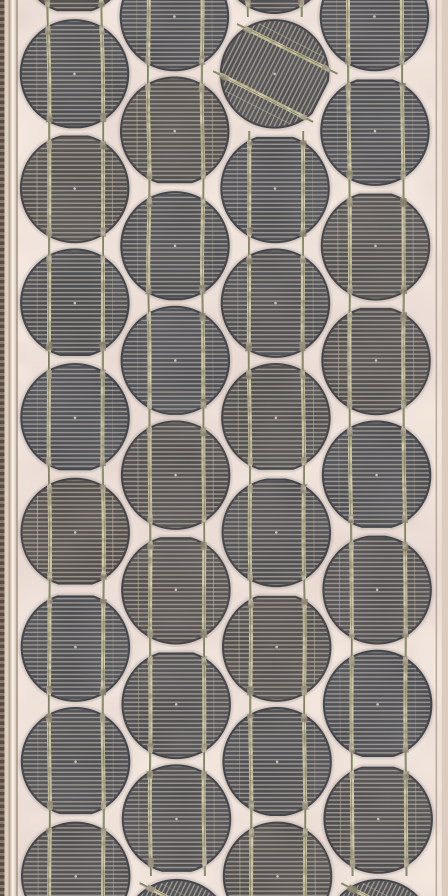
A Shadertoy shader for this pattern:

```glsl
// Round solar cells in four staggered columns on a pale framed backing sheet.
// Each column repeats one cell by mod; local coordinates carry the fingers,
// busbars and solder tabs, while a hash varies tint, flats and wire wobble.

const float PITCH = 0.2559;    // cell to cell, down a column
const float SPACING = 0.2232;  // column to column
const float RADIUS = 0.1222;
const float BAR_X = 0.060;
const float FINGER_GAP = 0.0094;

float hash(vec2 p) {
    vec3 h = fract(vec3(p.xyx) * 0.1031);
    h += dot(h, h.yzx + 33.33);
    return fract((h.x + h.y) * h.z);
}

float noise(vec2 p) {
    vec2 i = floor(p), f = fract(p);
    f = f * f * (3.0 - 2.0 * f);
    return mix(mix(hash(i), hash(i + vec2(1, 0)), f.x),
               mix(hash(i + vec2(0, 1)), hash(i + vec2(1, 1)), f.x), f.y);
}

// Antialiased coverage of a signed distance
float fill(float d, float px) {
    return clamp(0.5 - d / px, 0.0, 1.0);
}

float stroke(float x, float halfWidth, float px) {
    return fill(abs(x) - halfWidth, px);
}

float box(vec2 p, vec2 halfSize) {
    vec2 d = abs(p) - halfSize;
    return max(d.x, d.y);
}

mat2 rotation(float a) {
    return mat2(cos(a), sin(a), -sin(a), cos(a));
}

// Disc with one side cut to a shallow flat
float cellShape(vec2 q, float seed) {
    float side = seed < 0.5 ? -1.0 : 1.0;
    float flatAt = RADIUS * mix(0.93, 1.0, fract(seed * 7.3));
    return max(length(q) - RADIUS, q.y * side - flatAt);
}

// Silicon, printed fingers, thin side lines and centre dot
vec3 paintCell(vec3 base, vec2 q, float seed, float px) {
    float d = cellShape(q, seed);
    float tint = fract(seed * 13.7);
    vec3 silicon = mix(vec3(0.315, 0.325, 0.35), vec3(0.35, 0.33, 0.315), tint);
    float stain = noise(q * 14.0 + seed * 50.0);
    silicon *= 0.92 + 0.16 * stain;
    float inner = fill(d + 0.005, px);
    float y = (fract(q.y / FINGER_GAP) - 0.5) * FINGER_GAP;
    vec3 cell = mix(silicon, vec3(0.61, 0.585, 0.56), stroke(y, 0.0016, px) * inner);
    float sideLine = stroke(abs(q.x) - 0.084, 0.0009, px);
    cell = mix(cell, vec3(0.75, 0.72, 0.63), sideLine * inner * (0.25 + 0.5 * tint));
    cell = mix(cell, vec3(0.80, 0.78, 0.74), fill(length(q) - 0.0028, px));
    cell = mix(cell, vec3(0.25, 0.26, 0.29), stroke(d + 0.002, 0.0018, px) * 0.8);
    base *= 1.0 - 0.12 * (1.0 - smoothstep(0.0, 0.009, d));
    return mix(base, cell, fill(d, px));
}

// Two ribbon wires with a shaded core and solder tabs near the cell ends
vec3 paintBars(vec3 base, vec2 q, float wobble, float reach, float seed, float px) {
    float onCell = fill(cellShape(q, seed), px);
    float x = abs(q.x - 0.002 - wobble) - BAR_X;
    float span = fill(abs(q.y) - reach, px);
    float worn = noise(q * vec2(60.0, 110.0) + seed * 40.0);
    vec3 ribbon = mix(vec3(0.66, 0.65, 0.51), vec3(0.86, 0.83, 0.70), worn);
    vec3 wire = mix(vec3(0.57, 0.59, 0.45), ribbon, onCell);
    base = mix(base, wire, stroke(x, mix(0.0022, 0.0044, onCell), px) * span);
    base = mix(base, vec3(0.43, 0.42, 0.32), stroke(x - 0.0012, 0.0008, px) * span * 0.65);
    float tab = box(vec2(x, abs(q.y) - 0.097), vec2(0.0062, 0.009));
    tab += 0.004 * (worn - 0.5);
    return mix(base, mix(vec3(0.50, 0.47, 0.40), vec3(0.80, 0.76, 0.68), worn), fill(tab, px) * 0.85);
}

// Backing sheet with frame rails along both long edges
vec3 backing(vec2 p, float px) {
    float shade = noise(p * vec2(3.0, 4.0)) * 0.6 + noise(p * 24.0) * 0.4;
    vec3 c = mix(vec3(0.90, 0.84, 0.81), vec3(0.96, 0.915, 0.88), shade);
    c = mix(c, vec3(0.84, 0.79, 0.73), fill(p.x - 0.038, px) * 0.7);
    c = mix(c, vec3(0.66, 0.60, 0.54), stroke(p.x - 0.038, 0.0018, px));
    c = mix(c, vec3(0.70, 0.63, 0.56), stroke(p.x - 0.021, 0.0020, px));
    c = mix(c, vec3(0.97, 0.93, 0.89), stroke(p.x - 0.029, 0.0030, px));
    float ribs = stroke(fract(p.y * 70.0) - 0.5, 0.22, px * 70.0);
    vec3 outside = mix(vec3(0.34, 0.29, 0.26), vec3(0.55, 0.48, 0.42), ribs);
    c = mix(c, outside, fill(p.x - 0.010, px));
    c = mix(c, vec3(0.72, 0.65, 0.60), stroke(p.x - 0.974, 0.0016, px));
    return mix(c, vec3(0.86, 0.80, 0.75), fill(0.986 - p.x, px));
}

void mainImage(out vec4 fragColor, in vec2 fragCoord) {
    float px = 1.0 / iResolution.x;
    vec2 p = vec2(fragCoord.x, iResolution.y - fragCoord.y) * px;
    vec3 color = backing(p, px);

    for (int i = 0; i < 4; i++) {
        float column = float(i);
        float odd = mod(column, 2.0);
        float lean = 0.0026 * p.y * (0.6 + 0.4 * column);
        float y = p.y + 0.091 - odd * 0.5 * PITCH;
        float row = floor(y / PITCH + 0.5);
        vec2 q = vec2(p.x - 0.1660 - column * SPACING - lean, y - row * PITCH);
        float seed = hash(vec2(column + 3.0, row + 11.0));

        // A few cells are fitted askew
        bool askew = (i == 2 && row == 1.0) || (odd == 1.0 && row == 8.0);
        if (askew) q = rotation(1.1) * q;
        float wobble = 0.004 * (noise(vec2(column * 9.0, p.y * 5.0)) - 0.5);
        color = paintCell(color, q, seed, px);
        color = paintBars(color, q, wobble, askew ? 0.125 : PITCH, seed, px);
    }
    fragColor = vec4(clamp(color, 0.0, 1.0), 1.0);
}
```
